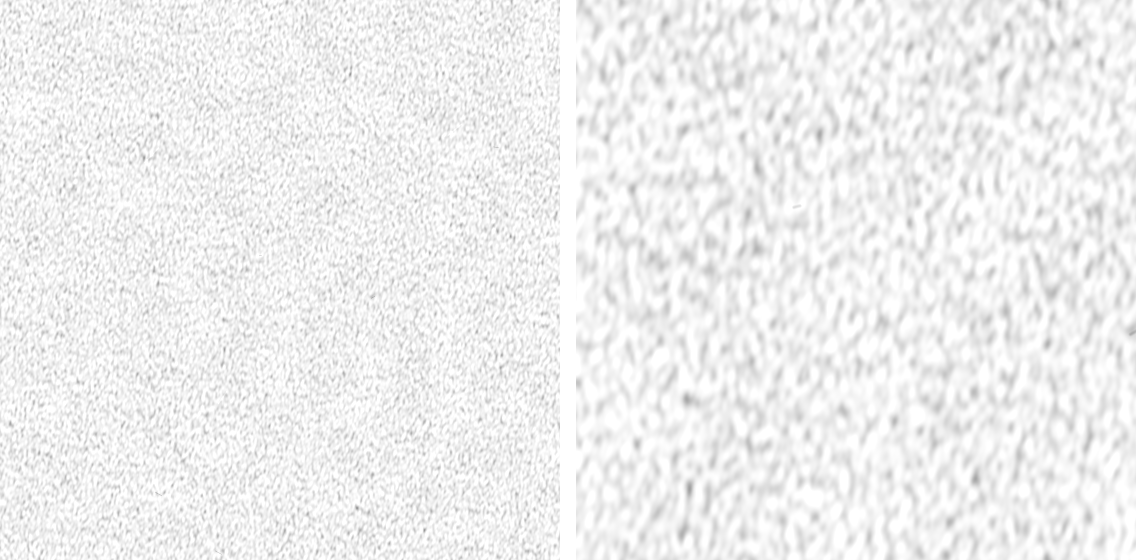
Left: the whole. Right: its middle third, enlarged.
Write a WebGL 2 fragment shader that draws this texture.

```glsl
#version 300 es
precision highp float;

uniform vec2 u_resolution;
out vec4 outColor;

// Tone
const float MEAN_TONE = 0.939;
const float CONTRAST = 0.051;
const float DARK_SKEW = 0.12;       // pulls the darkest grains further down

// Grain
const vec2 GRAIN_CELLS = vec2(175.0, 92.0);  // cells across and along the strokes
const int GRAIN_LAYERS = 3;
const float FIRST_TILT = -0.12;     // lean from the vertical, radians
const float TILT_STEP = 0.29;
const float NOISE_DEVIATION = 0.176;

// Blotches
const float BLOTCH_CELLS = 13.0;
const float BLOTCH_AMOUNT = 0.17;

// Stray marks
const int FIBRES = 5;
const float FIBRE_LENGTH = 0.014;
const float FIBRE_WIDTH = 0.0016;
const float FIBRE_DARKNESS = 0.13;
const int SCRATCHES = 6;
const float SCRATCH_LENGTH = 0.04;
const float SCRATCH_WIDTH = 0.0022;
const float SCRATCH_LIGHTNESS = 0.06;

// Integer hash giving two values from 0 to 1
vec2 hash2(ivec2 cell, int seed) {
    uvec3 v = uvec3(ivec3(cell, seed)) * 1664525u + 1013904223u;
    v.x += v.y * v.z;
    v.y += v.z * v.x;
    v.z += v.x * v.y;
    v ^= v >> 16u;
    v.x += v.y * v.z;
    v.y += v.z * v.x;
    return vec2(v.xy >> 8u) / 16777216.0;
}

float cornerSlope(ivec2 cell, ivec2 corner, vec2 f, int seed) {
    vec2 gradient = hash2(cell + corner, seed) * 2.0 - 1.0;
    return dot(gradient, f - vec2(corner));
}

// Gradient noise scaled to a deviation of one
float gradientNoise(vec2 p, int seed) {
    ivec2 cell = ivec2(floor(p));
    vec2 f = fract(p);
    vec2 w = f * f * f * (f * (f * 6.0 - 15.0) + 10.0);
    float low = mix(cornerSlope(cell, ivec2(0, 0), f, seed),
                    cornerSlope(cell, ivec2(1, 0), f, seed), w.x);
    float high = mix(cornerSlope(cell, ivec2(0, 1), f, seed),
                     cornerSlope(cell, ivec2(1, 1), f, seed), w.x);
    return mix(low, high, w.y) / NOISE_DEVIATION;
}

// Short upright strokes at several leans
float grain(vec2 p) {
    float sum = 0.0;
    for (int i = 0; i < GRAIN_LAYERS; i++) {
        float tilt = FIRST_TILT + TILT_STEP * float(i);
        vec2 along = vec2(sin(tilt), cos(tilt));
        vec2 across = vec2(along.y, -along.x);
        vec2 q = vec2(dot(p, across), dot(p, along));
        sum += gradientNoise(q * GRAIN_CELLS + 0.37 * float(i), i + 1);
    }
    return sum / sqrt(float(GRAIN_LAYERS));
}

float segmentDistance(vec2 p, vec2 a, vec2 b) {
    vec2 ab = b - a;
    float t = clamp(dot(p - a, ab) / dot(ab, ab), 0.0, 1.0);
    return length(p - a - ab * t);
}

// Scattered soft lines, each leaning up to the given spread around its axis
float strayLines(vec2 p, int count, vec2 axis, float spread, float size, float width, int seed) {
    float cover = 0.0;
    for (int i = 0; i < count; i++) {
        vec2 start = hash2(ivec2(i, 0), seed);
        vec2 vary = hash2(ivec2(i, 1), seed);
        vec2 lean = vec2(axis.y, -axis.x) * (vary.x - 0.5) * spread;
        vec2 end = start + normalize(axis + lean) * size * mix(0.2, 1.5, vary.y);
        float d = segmentDistance(p, start, end);
        cover = max(cover, 1.0 - smoothstep(0.0, width, d));
    }
    return cover;
}

void main() {
    vec2 p = gl_FragCoord.xy / u_resolution.y;

    // Fine grain over faint wide blotches
    float blotch = gradientNoise(p * BLOTCH_CELLS, 11)
                 + 0.7 * gradientNoise(p * BLOTCH_CELLS * 2.3, 12);
    float depth = grain(p) + BLOTCH_AMOUNT * blotch;
    depth += DARK_SKEW * (depth * depth - 1.0);
    float tone = MEAN_TONE - CONTRAST * depth;

    // Dark fibres and pale scratches
    tone -= FIBRE_DARKNESS * strayLines(p, FIBRES, vec2(1.0, 0.0), 1.2,
                                        FIBRE_LENGTH, FIBRE_WIDTH, 21);
    tone += SCRATCH_LIGHTNESS * strayLines(p, SCRATCHES, vec2(0.4, 0.9), 1.0,
                                           SCRATCH_LENGTH, SCRATCH_WIDTH, 31);

    outColor = vec4(vec3(clamp(tone, 0.0, 1.0)), 1.0);
}
```
